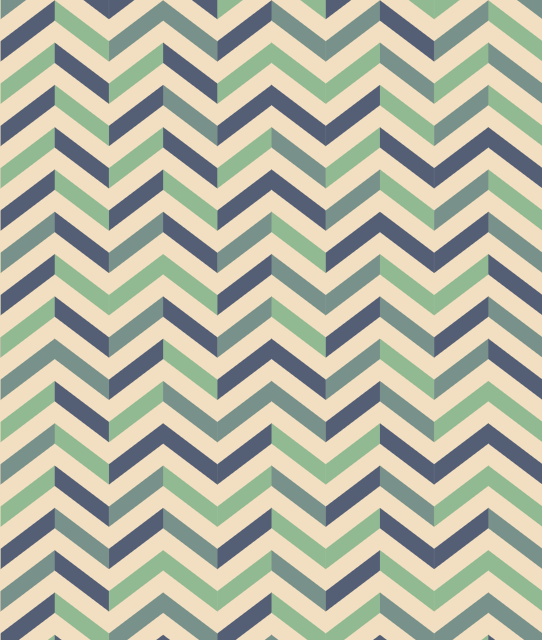
Write a WebGL 1 fragment shader that draws this pattern.

```glsl
precision highp float;
// Zigzag chevron bands on cream, each slanted segment dyed navy, green or teal.

uniform vec2 u_resolution;

const float COLUMNS = 10.0;        // slanted segments across
const float ROWS = 15.13;          // bands down
const vec2  OFFSET = vec2(0.010, 0.006);
const float DROP = 0.968;          // peak to valley, in row heights
const float BAND = 0.482;          // band thickness, in row heights
const float SEAM_WIDTH = 0.012;    // hairline at valleys, in column widths
const float SEAM_STRENGTH = 0.10;
const float TEAL_CHANCE = 0.40;
const float SEED = 7.0;
const int   MAX_STEPS = 18;        // rows walked by the colour chain

const vec3 CREAM = vec3(0.948, 0.871, 0.753);
const vec3 NAVY  = vec3(0.330, 0.372, 0.460);
const vec3 GREEN = vec3(0.570, 0.729, 0.573);
const vec3 TEAL  = vec3(0.470, 0.570, 0.540);

float hash(vec2 p) {
  vec3 q = fract(vec3(p.xyx) * vec3(0.1031, 0.1030, 0.0973));
  q += dot(q, q.yzx + 33.33);
  return fract((q.x + q.y) * q.z);
}

// Random chain down a column: neighbouring rows never share a dye.
vec3 segmentColor(float column, float row) {
  float tone = floor(3.0 * hash(vec2(column + SEED, SEED)));
  for (int i = 0; i < MAX_STEPS; i++) {
    if (float(i) > row + 1.0) break;
    float r = hash(vec2(column + SEED, float(i) + 2.0 * SEED));
    if (tone > 1.5) tone = step(0.5, r);
    else tone = r < TEAL_CHANCE ? 2.0 : 1.0 - tone;
  }
  return tone < 0.5 ? NAVY : (tone < 1.5 ? GREEN : TEAL);
}

// Antialiased inside test for a signed distance, positive inside.
float coverage(float inside, float pixel) {
  return clamp(inside / pixel + 0.5, 0.0, 1.0);
}

void main() {
  vec2 uv = gl_FragCoord.xy / u_resolution;
  vec2 cell = vec2(uv.x * COLUMNS, (1.0 - uv.y) * ROWS) - OFFSET;
  vec2 pixel = vec2(COLUMNS, ROWS) / u_resolution;

  // Fold the rows into a zigzag with peaks at odd column edges.
  float zigzag = abs(mod(cell.x, 2.0) - 1.0);
  float level = cell.y - DROP * zigzag - 0.5 * BAND + 0.5;
  float row = floor(level);
  float fromCenter = abs(fract(level) - 0.5);
  float band = coverage(0.5 * BAND - fromCenter, length(vec2(pixel.x * DROP, pixel.y)));
  band *= coverage(cell.x, pixel.x);

  // Blend the two segments that meet at the nearest column edge.
  float edge = floor(cell.x + 0.5);
  float side = cell.x - edge;
  vec3 dye = mix(segmentColor(edge - 1.0, row), segmentColor(edge, row),
                 coverage(side, pixel.x));

  // Faint hairline where segments meet in a valley.
  float valley = 1.0 - mod(edge, 2.0);
  float seam = valley * coverage(0.5 * SEAM_WIDTH - abs(side), pixel.x);
  dye = mix(dye, CREAM, SEAM_STRENGTH * seam);

  gl_FragColor = vec4(mix(CREAM, dye, band), 1.0);
}
```
